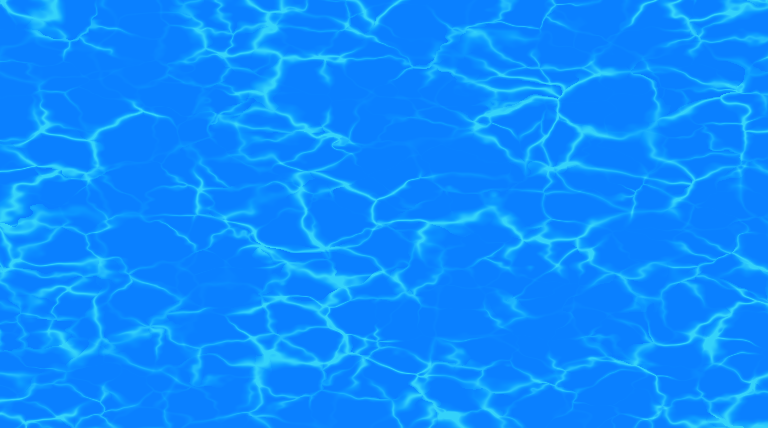
Reproduce this texture procedurally as a Shadertoy shader.

```glsl
// Sunlit pool water: a web of pale caustic lines over flat deep blue.
// Two warped cellular networks give the lines; noise varies their
// brightness and width, so that some fade out and others glow.

const vec3 DEEP_BLUE = vec3(0.04, 0.50, 1.00);
const vec3 MID_BLUE = vec3(0.05, 0.61, 1.00);
const vec3 PALE_CYAN = vec3(0.20, 0.82, 0.98);
const float MID_LEVEL = 0.37;            // light level that shows MID_BLUE

const vec2 CELL_DENSITY = vec2(5.4, 9.0); // cells per canvas height, x and y
const float FINE_SCALE = 1.4;            // density of the second network
const float FINE_GAIN = 0.72;
const float LINE_WIDTH = 0.043;          // in cell units
const float SMEAR = 0.25;                // share of soft glow between close cells
const float WARP_AMOUNT = 0.58;          // in cell units
const float WARP_ROUGHNESS = 0.55;       // amount kept from octave to octave
const float LIGHT_FLOOR = 0.06;          // faint light cut to flat blue
const float LIGHT_GAIN = 1.1;

float hash(vec2 p) {
    return fract(sin(dot(p, vec2(127.1, 311.7))) * 43758.5453);
}

vec2 hash2(vec2 p) {
    return vec2(hash(p), hash(p + vec2(37.3, 17.9)));
}

float noise(vec2 p) {
    vec2 cell = floor(p);
    vec2 f = fract(p);
    f = f * f * (3.0 - 2.0 * f);
    float low = mix(hash(cell), hash(cell + vec2(1.0, 0.0)), f.x);
    float high = mix(hash(cell + vec2(0.0, 1.0)), hash(cell + 1.0), f.x);
    return mix(low, high, f.y);
}

// Bends the plane at several sizes, making lines wavy and kinked.
vec2 warp(vec2 p) {
    vec2 offset = vec2(0.0);
    float amount = WARP_AMOUNT;
    float frequency = 0.9;
    for (int octave = 0; octave < 4; octave++) {
        vec2 q = p * frequency + float(octave) * 19.7;
        offset += amount * (vec2(noise(q), noise(q + 53.1)) - 0.5);
        amount *= WARP_ROUGHNESS;
        frequency *= 2.03;
    }
    return p + offset;
}

// Distance to the cell border, softened where two centres lie close.
float borderDistance(vec2 p) {
    vec2 cell = floor(p);
    vec2 f = fract(p);
    vec2 nearest = vec2(8.0);
    vec2 second = vec2(8.0);
    for (int y = -1; y <= 1; y++) {
        for (int x = -1; x <= 1; x++) {
            vec2 corner = vec2(float(x), float(y));
            vec2 toCentre = corner + hash2(cell + corner) - f;
            float d = dot(toCentre, toCentre);
            if (d < dot(nearest, nearest)) {
                second = nearest;
                nearest = toCentre;
            } else if (d < dot(second, second)) {
                second = toCentre;
            }
        }
    }
    float gap = length(second) - length(nearest);
    float reach = length(second) + length(nearest);
    float border = 0.5 * gap * reach / max(length(second - nearest), 0.05);
    return mix(border, 0.5 * gap, SMEAR);
}

// One network of soft lines with uneven strength and width.
float caustics(vec2 p) {
    float strength = mix(0.12, 1.0, smoothstep(0.25, 0.75, noise(p * 1.25 + 71.3)));
    float width = LINE_WIDTH * mix(0.5, 1.5, noise(p * 1.7 + 23.9));
    float x = borderDistance(warp(p)) / width;
    return strength * exp(-x * x / (x + 0.5));
}

vec3 waterColor(float light) {
    vec3 shade = mix(DEEP_BLUE, MID_BLUE, clamp(light / MID_LEVEL, 0.0, 1.0));
    return mix(shade, PALE_CYAN, clamp((light - MID_LEVEL) / (1.0 - MID_LEVEL), 0.0, 1.0));
}

void mainImage(out vec4 fragColor, in vec2 fragCoord) {
    vec2 p = fragCoord / iResolution.y * CELL_DENSITY;

    // Broad network plus a finer, fainter one
    float light = caustics(p + 3.7);
    light += FINE_GAIN * caustics(p * FINE_SCALE + 41.2);
    light = clamp((light - LIGHT_FLOOR) * LIGHT_GAIN, 0.0, 1.0);

    fragColor = vec4(waterColor(light), 1.0);
}
```
